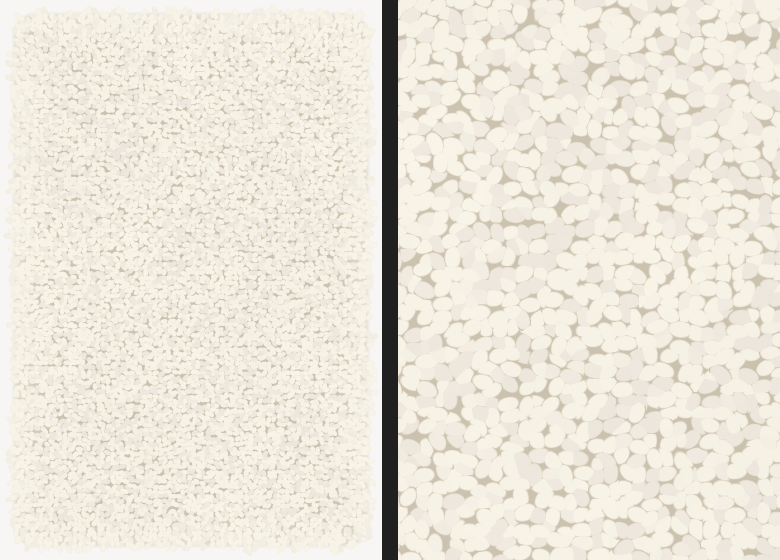
Left: the whole. Right: its middle third, enlarged.
Write a Shadertoy shader that draws this texture.

```glsl
// A cream shag rug with rounded corners lying on a pale backdrop.
// Cellular noise scatters overlapping oval tufts that lean outward near the rim;
// the highest tuft wins, and low spots between tufts show the darker pile.

const vec3 BACKDROP = vec3(0.970, 0.965, 0.960);
const vec3 CREAM    = vec3(0.968, 0.949, 0.902);
const vec3 GREYISH  = vec3(0.930, 0.905, 0.868);
const vec3 SHADE    = vec3(0.905, 0.875, 0.818);
const vec3 GAP      = vec3(0.795, 0.760, 0.685);
const vec3 RIM      = vec3(0.968, 0.958, 0.910);

const float DENSITY     = 118.0;             // tuft cells per canvas height
const vec2  TUFT_RADII  = vec2(0.92, 0.62);  // in cells: along, across
const float JITTER      = 0.76;
const float MARGIN      = 0.019;
const float CORNER      = 0.045;
const float RAGGEDNESS  = 0.016;
const float RIM_WIDTH   = 0.075;
const float TAU         = 6.28319;

vec4 hash4(vec2 p) {
    vec4 q = fract(p.xyxy * vec4(0.1031, 0.1030, 0.0973, 0.1099));
    q += dot(q, q.wzxy + 33.33);
    return fract((q.xxyz + q.yzzw) * q.zywx);
}

// Layered, turned sines: irregular clumps, roughly -1 to 1
float clumps(vec2 p) {
    float sum = 0.0, weight = 0.5;
    for (int i = 0; i < 4; i++) {
        p = mat2(0.8, 0.6, -0.6, 0.8) * p * 1.55 + 1.7;
        sum += weight * sin(p.x + 1.3 * sin(p.y)) * sin(p.y + 0.9 * sin(p.x * 0.7));
        weight *= 0.8;
    }
    return sum;
}

// Signed distance to the rug outline, p measured from the canvas centre
float rugDistance(vec2 p, vec2 halfSize) {
    vec2 q = abs(p) - halfSize + CORNER;
    return length(max(q, 0.0)) + min(max(q.x, q.y), 0.0) - CORNER;
}

vec3 rug(vec2 p, vec2 halfSize) {
    vec2 grid = p * DENSITY + 300.0;
    vec2 home = floor(grid);
    float best = 0.0, second = 0.0, dome = 0.0, tint = 0.0, cover = 0.0;
    float size = 1.0 + 0.15 * clumps(p * vec2(38.0, 58.0));

    // Find the two highest tufts above this point
    for (int j = -1; j <= 1; j++)
    for (int i = -1; i <= 1; i++) {
        vec2 cell = home + vec2(i, j);
        vec4 rnd = hash4(cell);
        vec2 centre = cell + 0.5 + JITTER * (rnd.xy - 0.5);
        vec2 place = (centre - 300.0) / DENSITY;
        if (rugDistance(place, halfSize) > RAGGEDNESS * (rnd.w - 0.65)) continue;

        vec2 outward = place / halfSize;
        outward *= outward * outward * sign(outward) * abs(outward);
        outward *= sign(place) * sign(outward);
        float angle = TAU * rnd.z;
        vec2 lean = normalize(1.8 * outward + vec2(1.4, 0.8) * vec2(cos(angle), sin(angle)) + 0.001);
        vec2 offset = grid - centre;
        vec2 q = vec2(dot(offset, lean), dot(offset, vec2(-lean.y, lean.x)));
        q /= TUFT_RADII * size;
        float bulge = 1.0 - dot(q, q);
        if (bulge <= 0.0) continue;

        cover = max(cover, smoothstep(0.0, 0.35, bulge));
        float height = bulge + 0.55 * rnd.w;
        if (height > best) {
            second = best;
            best = height;
            dome = bulge;
            tint = fract(rnd.w * 17.0 + rnd.x);
        } else {
            second = max(second, height);
        }
    }

    // Shade from gap to tuft crown, darkening the creases
    float crease = smoothstep(0.0, 0.28, best - second);
    float light = smoothstep(0.0, 0.75, dome) * mix(0.68, 1.0, crease);
    vec3 crown = mix(CREAM, GREYISH, smoothstep(0.5, 0.85, tint));
    vec3 pile = mix(GAP, SHADE, smoothstep(0.0, 0.28, light));
    pile = mix(pile, crown, smoothstep(0.18, 0.62, light));
    pile *= 1.0 + 0.008 * clumps(p * 9.0);

    // Pale rim that frays into the backdrop
    float dist = rugDistance(p, halfSize);
    float rim = smoothstep(-RIM_WIDTH, 0.0, dist);
    pile = mix(pile, RIM, 0.55 * rim);
    float body = smoothstep(0.0, -0.012, dist);
    return mix(BACKDROP, pile, max(cover, body));
}

void mainImage(out vec4 fragColor, in vec2 fragCoord) {
    vec2 halfSize = 0.5 * iResolution.xy / iResolution.y - MARGIN;
    vec3 colour = vec3(0.0);
    // Four samples per pixel smooth the tuft edges
    for (int s = 0; s < 4; s++) {
        vec2 shift = vec2(s % 2, s / 2) * 0.5 - 0.25;
        vec2 p = (fragCoord + shift - 0.5 * iResolution.xy) / iResolution.y;
        colour += 0.25 * rug(p, halfSize);
    }
    fragColor = vec4(colour, 1.0);
}
```
